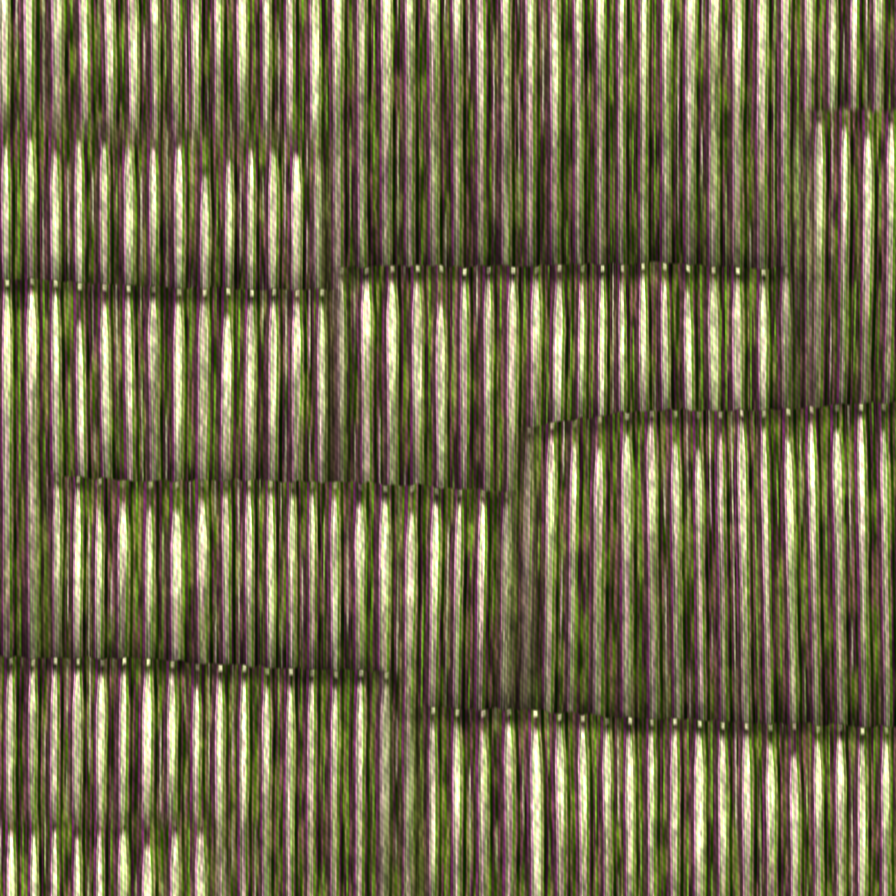
This texture is drawn by a Shadertoy shader. Its source:

```glsl
const vec3 OLIVE = vec3(0.31, 0.34, 0.13);
const vec3 BROWN = vec3(0.30, 0.24, 0.17);
const vec3 CREAM = vec3(1.0, 0.99, 0.78);
const vec3 GREEN = vec3(0.49, 0.58, 0.24);
const vec3 MAUVE = vec3(0.72, 0.60, 0.60);
const vec3 PLUM = vec3(0.38, 0.20, 0.31);
const vec3 TINT = vec3(0.06, -0.06, 0.07);
const float TAU = 6.28319;
const float RIBS = 38.0;
const int ROWS = 9;

// Each row: seam height at its left and right ends, then the two end positions
const vec4 SEAMS[ROWS] = vec4[ROWS](
    vec4(0.87, 0.84, -0.1, 0.36), vec4(0.88, 0.88, 0.90, 1.1),
    vec4(0.69, 0.678, -0.1, 0.38), vec4(0.698, 0.705, 0.38, 0.88),
    vec4(0.53, 0.558, 0.59, 1.1), vec4(0.468, 0.45, 0.06, 0.57),
    vec4(0.27, 0.25, -0.1, 0.43), vec4(0.205, 0.192, 0.47, 1.1),
    vec4(0.09, 0.085, -0.1, 0.24));
const float CRISPNESS[ROWS] = float[ROWS](0.1, 0.4, 0.9, 1.0, 0.8, 0.6, 1.0, 1.0, 0.25);

float hash(vec2 p) {
    vec3 q = fract(p.xyx * 0.1031);
    q += dot(q, q.yzx + 33.33);
    return fract((q.x + q.y) * q.z);
}

float noise(vec2 p) {
    vec2 i = floor(p), f = fract(p);
    f = f * f * (3.0 - 2.0 * f);
    return mix(mix(hash(i), hash(i + vec2(1, 0)), f.x),
               mix(hash(i + vec2(0, 1)), hash(i + vec2(1, 1)), f.x), f.y);
}

float band(float x, float center, float halfWidth, float soft) {
    return 1.0 - smoothstep(halfWidth - soft, halfWidth + soft, abs(x - center));
}

// Dark ground broken up by fine upright streaks
vec3 groundColor(vec2 uv, float seed) {
    float hue = noise(uv * vec2(150.0, 14.0) + seed * 13.0);
    float light = noise(uv * vec2(230.0, 30.0) + seed * 29.0);
    vec3 color = mix(OLIVE, BROWN, smoothstep(0.35, 0.65, hue));
    return color * mix(0.6, 1.45, smoothstep(0.1, 0.9, light));
}

// One hanging row of tapered ribs; depth is measured down from its seam
vec3 fringe(vec2 uv, float depth, float seed, float crisp, float pixel) {
    float drift = noise(vec2(uv.x * 8.0, uv.y * 1.2) + seed * 17.0) - 0.5;
    float x = uv.x * RIBS + 0.7 * drift;
    float id = floor(x), gapId = floor(x + 0.5);
    float vary = hash(vec2(id, seed + 3.0));
    float cell = fract(x) - 0.5;
    float t = cell + 0.08 * (hash(vec2(id, seed + 8.0)) - 0.5);
    float soft = 0.02 + 0.4 * pixel * RIBS;

    // Rib outline: narrow tip, full middle, thin tail
    float tip = depth - 0.03 * pow(hash(vec2(id, seed + 31.0)), 4.0);
    float tail = smoothstep(0.35, 1.0, tip / mix(0.13, 0.27, vary));
    float width = mix(0.09, 0.16, hash(vec2(id, seed + 21.0)));
    width *= mix(0.5, 1.0, smoothstep(0.01, 0.06, tip)) * mix(1.0, 0.75, tail);
    float patchy = noise(vec2(id * 1.7, uv.y * 16.0) + seed * 5.0);
    float body = smoothstep(0.008, 0.024, tip) * mix(1.0, 0.5, tail) * mix(0.6, 1.25, patchy);
    body *= mix(0.75, 1.15, noise(uv * vec2(210.0, 20.0) + seed));

    // Thin ribs in the gaps, dark creases, then flanks around a pale core
    vec3 color = groundColor(uv, seed);
    float gapTone = noise(vec2(gapId * 1.3, uv.y * 18.0) + seed);
    vec3 gapColor = mix(GREEN, MAUVE, smoothstep(0.3, 0.7, hash(vec2(gapId, seed))));
    color = mix(color, gapColor, band(abs(cell), 0.5, 0.045, soft) * smoothstep(0.25, 0.75, gapTone));
    color *= 1.0 - 0.4 * band(t, width + 0.21, 0.05, soft);
    color = mix(color, PLUM, 0.85 * band(t, -width - 0.16, 0.07, soft));
    color = mix(color, GREEN, band(t, width + 0.05, 0.07, soft) * mix(0.4, 1.0, min(body, 1.0)));
    color = mix(color, MAUVE, band(t, -width - 0.02, 0.08, soft) * min(body + 0.2, 1.0));
    color = mix(color, CREAM, band(t, 0.0, width, soft) * min(body, 1.0));

    // Hairline threads alternate plum and green
    float thread = sin(TAU * 5.0 * cell + 3.0 * noise(vec2(gapId, uv.y * 12.0)));
    color += (TINT + 0.035) * thread;

    // Gentle shade toward the hem, dark collar and small stitches at the seam
    color *= mix(1.04, 0.92, smoothstep(0.08, 0.24, depth));
    color *= 1.0 - 0.35 * crisp * (1.0 - smoothstep(0.008, 0.024, depth));
    float stitch = band(depth, 0.004, 0.004, 0.003) * band(t, 0.0, 0.08, 0.06);
    return mix(color, CREAM, crisp * stitch * mix(0.3, 1.0, vary));
}

float seamHeight(vec4 seam, float x, float seed) {
    float along = clamp((x - seam.z) / (seam.w - seam.z), 0.0, 1.0);
    float wave = 0.012 * (noise(vec2(x * 7.0, seed)) - 0.5);
    float ragged = 0.004 * (noise(vec2(x * RIBS * 3.0, seed + 40.0)) - 0.5);
    return mix(seam.x, seam.y, along) + wave + ragged;
}

void mainImage(out vec4 fragColor, in vec2 fragCoord) {
    vec2 uv = fragCoord / iResolution.xy;
    float pixel = 1.0 / iResolution.x;
    vec3 color = fringe(uv, 1.07 - uv.y, 0.0, 0.0, pixel);

    // Lay each row over the one above, with a shadow just over its seam
    for (int i = 0; i < ROWS; i++) {
        vec4 seam = SEAMS[i];
        float seed = float(i + 1), crisp = CRISPNESS[i];
        float depth = seamHeight(seam, uv.x, seed) - uv.y;
        float span = smoothstep(seam.z - 0.03, seam.z + 0.03, uv.x)
                   * (1.0 - smoothstep(seam.w - 0.03, seam.w + 0.03, uv.x));
        float shadow = exp(-max(-depth, 0.0) / 0.03);
        color *= 1.0 - 0.42 * crisp * span * shadow;
        float edge = mix(0.03, 0.0015, smoothstep(0.0, 0.5, crisp)) + pixel;
        float cover = span * smoothstep(-edge, edge, depth);
        color = mix(color, fringe(uv, depth, seed, crisp, pixel), cover);
    }

    // Upright grain and a faint slanted weave
    color *= 0.78 + 0.44 * noise(uv * vec2(400.0, 100.0));
    color *= 1.0 + 0.05 * sin(TAU * 110.0 * (uv.x + uv.y));
    fragColor = vec4(clamp(color, 0.0, 1.0), 1.0);
}
```
